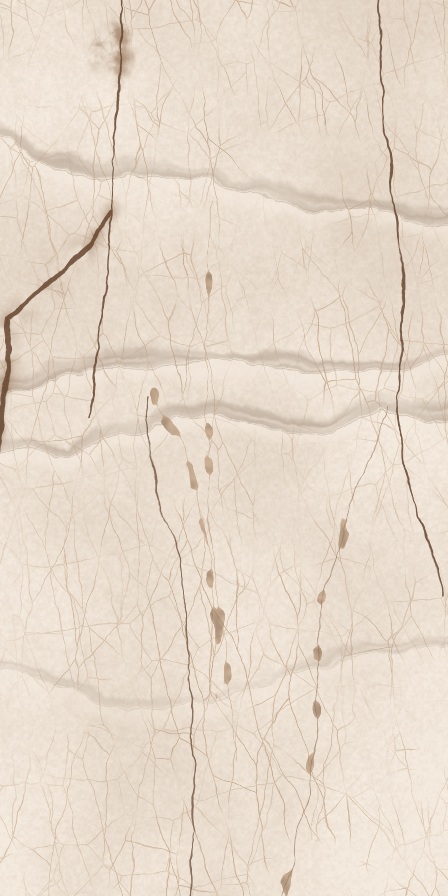
A Shadertoy shader for this texture:

```glsl
#define IVORY vec3(0.955, 0.917, 0.869)
#define BEIGE vec3(0.872, 0.810, 0.746)
#define TAUPE vec3(0.730, 0.660, 0.595)
#define TAN   vec3(0.740, 0.605, 0.470)
#define BROWN vec3(0.400, 0.270, 0.185)
#define CRACK_WIDTH 0.0027
#define VEIN_WIDTH 0.0009
#define GRAIN 0.55

float hash(vec2 p) {
    vec3 q = fract(p.xyx * 0.1031);
    q += dot(q, q.yzx + 33.33);
    return fract((q.x + q.y) * q.z);
}

vec2 hash2(vec2 p) { return vec2(hash(p), hash(p + 71.7)); }

float noise(vec2 p) {
    vec2 i = floor(p), f = fract(p);
    f *= f * (3.0 - 2.0 * f);
    return mix(mix(hash(i), hash(i + vec2(1, 0)), f.x),
               mix(hash(i + vec2(0, 1)), hash(i + vec2(1, 1)), f.x), f.y);
}

float fbm(vec2 p) {
    float sum = 0.0, amp = 0.5;
    for (int i = 0; i < 5; i++) {
        sum += amp * noise(p);
        p = mat2(1.6, 1.2, -1.2, 1.6) * p + 17.3;
        amp *= 0.5;
    }
    return sum;
}

// Antialiased coverage of a line with half width w
float stroke(float d, float w) {
    return clamp((w - d) * iResolution.x + 0.5, 0.0, 1.0);
}

// Distance to a broken line
float path(vec2 p, vec2 v[6]) {
    float d = 9.0;
    for (int i = 0; i < 5; i++) {
        vec2 a = p - v[i], b = v[i + 1] - v[i];
        d = min(d, length(a - b * clamp(dot(a, b) / dot(b, b), 0.0, 1.0)));
    }
    return d;
}

// Distance to stretched Voronoi cell borders, in canvas units
float cellBorder(vec2 p, vec2 scale) {
    vec2 g = p * scale, cell = floor(g), nearCell = cell, toNear = vec2(9.0);
    for (int k = 0; k < 9; k++) {
        vec2 c = cell + vec2(k % 3 - 1, k / 3 - 1);
        vec2 r = c + hash2(c) - g;
        if (dot(r, r) < dot(toNear, toNear)) { toNear = r; nearCell = c; }
    }
    float d = 9.0;
    for (int k = 0; k < 25; k++) {
        vec2 c = nearCell + vec2(k % 5 - 2, k / 5 - 2);
        vec2 r = c + hash2(c) - g, side = r - toNear;
        if (dot(side, side) > 1e-5) {
            vec2 n = normalize(side);
            d = min(d, dot(0.5 * (r + toNear), n) / length(n * scale));
        }
    }
    return d;
}

// Layered ribbon across the slab: x = grey layers, y = pale fill below
vec2 band(vec2 p, float h[8], float thick) {
    float t = clamp(p.x, 0.0, 0.999) * 7.0;
    int i = int(t);
    float d = p.y - mix(h[i], h[i + 1], smoothstep(0.0, 1.0, fract(t)));
    float w = thick * (0.35 + 1.2 * noise(vec2(p.x * 6.0, h[0] * 40.0)));
    float layers = noise(vec2(p.x * 7.0, d * 130.0 + h[0] * 50.0));
    float body = smoothstep(-w, -w + 0.005, d) * (1.0 - smoothstep(0.0, w, d));
    float rim = stroke(abs(d + w), 0.0012);
    float pale = smoothstep(-0.07, -0.03, d) * (1.0 - smoothstep(-w, 0.0, d));
    return vec2(max(body * (0.25 + 0.7 * layers), 0.6 * rim), pale);
}

void mainImage(out vec4 fragColor, in vec2 fragCoord) {
    vec2 p = fragCoord / iResolution.x;
    vec2 wobble = vec2(fbm(p * 14.0), fbm(p * 14.0 + 40.0)) - 0.5;
    vec2 q = p + 0.028 * wobble;

    // Mottled stone ground
    float grain = 0.5 * (noise(p * 120.0) + noise(p * 250.0)) - 0.5;
    float shade = 0.67 + 1.3 * (fbm(p * vec2(3.5, 3.0) + 5.0) - 0.5) + GRAIN * grain;
    shade -= 0.22 * smoothstep(0.2, 0.0, abs(p.y - 1.4));
    shade -= 0.2 * smoothstep(0.35, 0.0, length(p - vec2(0.85, 0.9)));
    vec3 col = mix(BEIGE, IVORY, clamp(shade, 0.0, 1.0));

    // Grey sediment bands
    vec2 s = p + vec2(0.02, 0.05) * wobble;
    vec2 b = band(s, float[8](1.72, 1.64, 1.625, 1.62, 1.585, 1.555, 1.545, 1.52), 0.022);
    b = max(b, band(s, float[8](1.15, 1.185, 1.205, 1.205, 1.2, 1.185, 1.185, 1.215), 0.024));
    b = max(b, band(s, float[8](1.02, 1.0, 1.05, 1.1, 1.075, 1.06, 1.1, 1.08), 0.02));
    b = max(b, 0.6 * band(s, float[8](0.515, 0.48, 0.435, 0.44, 0.48, 0.53, 0.56, 0.575), 0.014));
    col = mix(col, IVORY, 0.65 * b.y);
    col = mix(col, TAUPE, 0.85 * b.x);

    // Fine veins: two leaning sets and a loose crackle
    float patchy = fbm(p * 5.0 + 9.0), broken = noise(p * vec2(22.0, 12.0));
    float gate = smoothstep(0.3, 0.65, 0.6 * patchy + 0.4 * broken);
    float lean = stroke(cellBorder(q + vec2(0.24 * p.y, 0.0), vec2(15.0, 3.5)), VEIN_WIDTH);
    float rise = stroke(cellBorder(q - vec2(0.15 * p.y, 3.0), vec2(10.0, 3.0)), VEIN_WIDTH);
    float crackle = stroke(cellBorder(q + 7.0, vec2(7.0, 8.0)), VEIN_WIDTH);
    float central = 0.5 + 0.5 * smoothstep(0.5, 0.1, abs(p.x - 0.58));
    float veins = max(max(lean * central, 0.75 * rise), 0.5 * crackle);
    col = mix(col, TAN, 0.85 * gate * veins);

    // Rusty chips strung along three faint seams
    float seam = path(q, vec2[6](vec2(0.47, 1.55), vec2(0.46, 1.2), vec2(0.465, 0.85),
                                 vec2(0.48, 0.7), vec2(0.5, 0.55), vec2(0.53, 0.3)));
    seam = min(seam, path(q, vec2[6](vec2(0.34, 1.12), vec2(0.4, 1.03), vec2(0.44, 0.88),
                                     vec2(0.47, 0.75), vec2(0.48, 0.6), vec2(0.47, 0.45))));
    float fork = path(q, vec2[6](vec2(0.86, 1.09), vec2(0.78, 0.85), vec2(0.716, 0.65),
                                 vec2(0.71, 0.4), vec2(0.69, 0.23), vec2(0.63, 0.0)));
    float chip = smoothstep(0.55, 0.85, noise(p * vec2(45.0, 24.0)));
    float rust = stroke(min(seam, fork), 0.0006 + 0.011 * chip);
    col = mix(col, mix(TAN, BROWN, 0.65 * chip * noise(p * 60.0)), 0.65 * rust);
    col = mix(col, BROWN, 0.3 * stroke(fork, VEIN_WIDTH));

    // Long dark cracks
    float left = path(q, vec2[6](vec2(0.275, 2.02), vec2(0.253, 1.74), vec2(0.247, 1.53),
                                 vec2(0.235, 1.35), vec2(0.215, 1.2), vec2(0.205, 1.06)));
    float right = path(q, vec2[6](vec2(0.84, 2.02), vec2(0.873, 1.58), vec2(0.9, 1.35),
                                  vec2(0.885, 1.11), vec2(0.9, 0.96), vec2(0.99, 0.67)));
    float low = path(q, vec2[6](vec2(0.326, 1.11), vec2(0.35, 0.9), vec2(0.405, 0.75),
                                vec2(0.417, 0.54), vec2(0.432, 0.23), vec2(0.43, -0.02)));
    float branch = path(q, vec2[6](vec2(0.245, 1.53), vec2(0.2, 1.46), vec2(0.13, 1.39),
                                   vec2(0.02, 1.29), vec2(0.018, 1.17), vec2(-0.01, 0.98)));
    float vary = 0.35 + noise(p * 16.0);
    float crack = max(stroke(min(left, right), CRACK_WIDTH * vary),
                      0.85 * stroke(low, 0.75 * CRACK_WIDTH * vary));
    crack = max(crack, stroke(branch, 2.2 * CRACK_WIDTH * vary));

    // Brown bleeding beside the branch and at the upper left
    float bleed = 0.6 * exp(-branch * 65.0) * smoothstep(0.3, 0.7, noise(p * 28.0));
    float blot = length((p - vec2(0.245, 1.9)) * vec2(1.3, 0.8)) + 0.12 * wobble.x;
    bleed += 0.75 * smoothstep(0.06, 0.0, blot) * smoothstep(0.25, 0.65, fbm(p * 25.0));
    col = mix(col, mix(TAN, BROWN, 0.45), min(bleed, 0.85));
    col = mix(col, BROWN, 0.85 * crack);

    fragColor = vec4(col, 1.0);
}
```
